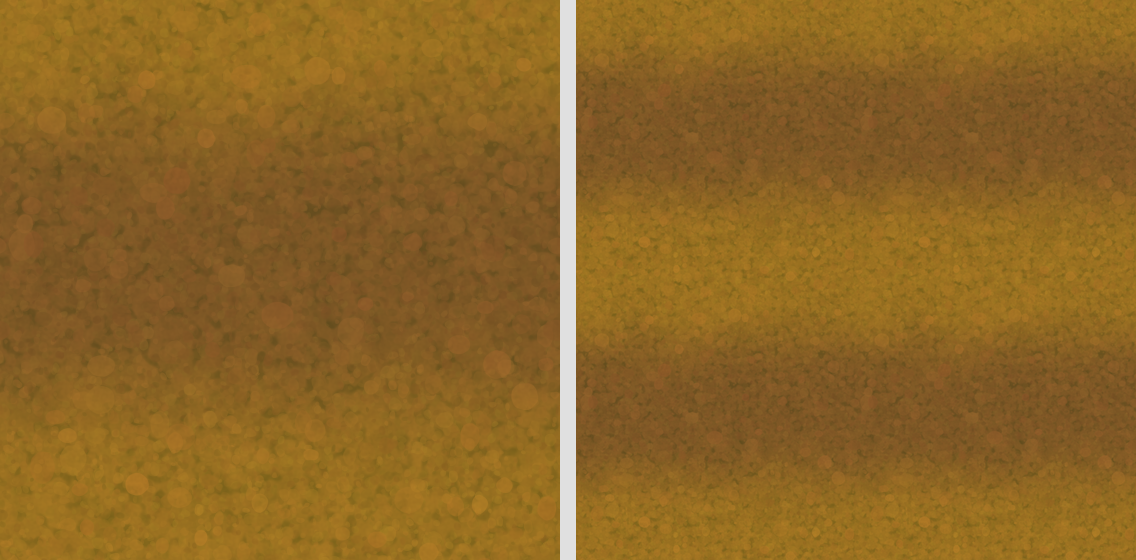
Left, the tile; right, the same tile 2 across and 2 down.
Write a three.js fragment shader that draws this texture.

```glsl
// Mottled ochre ground with a brown horizontal band and scattered soft round flakes.
// Layers of hashed discs, from fine to coarse, are painted over wrapped gradient
// noise; each layer alters brightness and warmth, which then tint a vertical gradient.

varying vec2 vUv;

const vec3 GOLD = vec3(0.608, 0.445, 0.128);
const vec3 BROWN = vec3(0.495, 0.342, 0.146);
const vec3 WARM_SHIFT = vec3(0.055, -0.012, 0.012);
const float BAND_CENTRE = 0.54;     // height of the brownest line
const float BAND_WOBBLE = 0.16;     // unevenness of the band
const float EDGE = 0.0014;          // half width of flake edges
const float WARP = 0.0028;          // irregularity of flake outlines
const float CREVICE_DEPTH = 0.11;
const float GRAIN = 0.022;
const float TAU = 6.2831853;

vec3 hash3(vec3 p) {
  p = fract(p * vec3(0.1031, 0.1030, 0.0973));
  p += dot(p, p.yxz + 33.33);
  return fract((p.xxy + p.yxx) * p.zyx);
}

float cornerSlope(vec2 corner, vec2 offset, float period) {
  float angle = TAU * hash3(vec3(mod(corner, period), period + 7.0)).x;
  return dot(vec2(cos(angle), sin(angle)), offset);
}

// Gradient noise that repeats after "period" cells, about -1 to 1.
float noise(vec2 uv, float period) {
  vec2 p = uv * period;
  vec2 c = floor(p);
  vec2 f = p - c;
  vec2 w = f * f * f * (f * (f * 6.0 - 15.0) + 10.0);
  vec2 e = vec2(1.0, 0.0);
  float low = mix(cornerSlope(c, f, period), cornerSlope(c + e.xy, f - e.xy, period), w.x);
  float high = mix(cornerSlope(c + e.yx, f - e.yx, period),
                   cornerSlope(c + e.xx, f - e.xx, period), w.x);
  return 1.4 * mix(low, high, w.y);
}

float fbm(vec2 uv, float period) {
  float sum = 0.0;
  float gain = 0.55;
  for (int i = 0; i < 4; i++) {
    sum += gain * noise(uv, period);
    period *= 2.0;
    gain *= 0.6;
  }
  return sum;
}

// Paints one disc per occupied cell over paint = (brightness, warmth).
// radii are in cells; bias and spread set the mean and range of the disc paint.
vec2 scatter(vec2 paint, vec2 uv, float cells, float share, vec2 radii,
             vec2 bias, vec2 spread, float opacity) {
  vec2 p = uv * cells;
  vec2 home = floor(p);
  float soft = EDGE * cells;
  for (int j = -1; j <= 1; j++) {
    for (int i = -1; i <= 1; i++) {
      vec2 cell = home + vec2(float(i), float(j));
      vec2 id = mod(cell, cells);
      vec3 place = hash3(vec3(id, cells));
      vec3 shape = hash3(vec3(id, cells + 41.0));
      float stretch = mix(0.85, 1.18, shape.x);
      float dist = length((p - cell - place.xy) * vec2(stretch, 1.0 / stretch));
      float radius = mix(radii.x, radii.y, shape.y * shape.y);
      float mask = 1.0 - smoothstep(radius - soft, radius + soft, dist);
      float rim = smoothstep(radius * 0.6, radius, dist);
      vec2 tint = bias + spread * (2.0 * vec2(place.z, fract(place.z * 7.0 + shape.x)) - 1.0);
      tint.x += 0.012 * rim;
      mask *= step(shape.z, share) * opacity * mix(0.65, 1.0, fract(shape.z * 37.0));
      paint = mix(paint, tint, mask);
    }
  }
  return paint;
}

void main() {
  // Broad gradient with an uneven boundary
  float clouds = fbm(vUv, 4.0);
  float band = 0.5 + 0.5 * cos(TAU * (vUv.y - BAND_CENTRE));
  band = smoothstep(0.0, 1.0, clamp(band + BAND_WOBBLE * clouds, 0.0, 1.0));
  vec3 ground = mix(GOLD, BROWN, band);

  // Blotches and greenish crevices
  vec2 warped = vUv + WARP * vec2(noise(vUv, 52.0), noise(vUv + 0.37, 60.0));
  float blotch = fbm(warped, 18.0);
  float crevice = smoothstep(0.05, 0.6, noise(warped, 44.0) + 0.4 * clouds);
  vec2 paint = vec2(0.07 * blotch, 0.3 * blotch);
  paint -= crevice * vec2(CREVICE_DEPTH, 0.45);

  // Flakes, fine to coarse
  paint = scatter(paint, warped, 92.0, 0.70, vec2(0.32, 0.75),
                  vec2(0.0, -0.05), vec2(0.13, 0.5), 0.55);
  paint = scatter(paint, warped, 58.0, 0.50, vec2(0.30, 0.70),
                  vec2(0.01, 0.05), vec2(0.11, 0.5), 0.50);
  paint = scatter(paint, warped, 34.0, 0.26, vec2(0.28, 0.60),
                  vec2(0.035, 0.25), vec2(0.10, 0.4), 0.55);
  paint = scatter(paint, mix(vUv, warped, 0.5), 19.0, 0.30, vec2(0.24, 0.50),
                  vec2(0.05, 0.50), vec2(0.09, 0.5), 0.62);

  // Thin glaze over everything
  paint.x += 0.045 * fbm(vUv + 0.19, 12.0) + GRAIN * noise(vUv, 150.0);
  vec3 colour = ground * (1.0 + paint.x) + WARM_SHIFT * paint.y;
  gl_FragColor = vec4(clamp(colour, 0.0, 1.0), 1.0);
}
```
